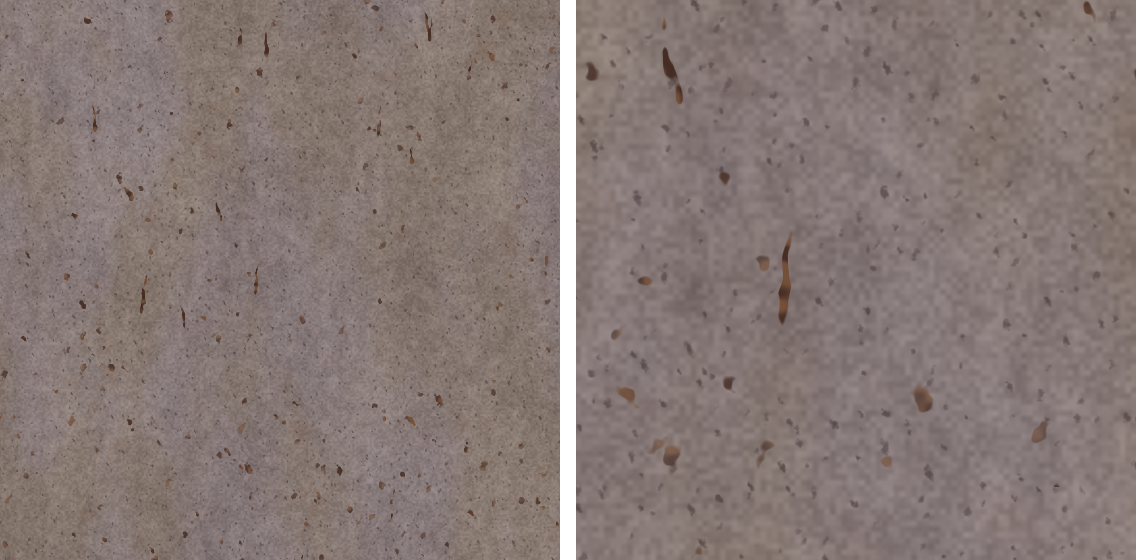
Left: the whole. Right: its middle third, enlarged.
A Shadertoy shader for this texture:

```glsl
#define WARM vec3(0.525, 0.467, 0.432)
#define COOL vec3(0.534, 0.482, 0.484)
#define RUST vec3(0.45, 0.30, 0.20)
#define DARK_PIT vec3(0.25, 0.155, 0.12)
#define PORE vec3(0.30, 0.25, 0.25)
#define PALE vec3(0.61, 0.555, 0.54)
#define GRAIN 0.085
#define MOTTLE 0.09
#define SOFTNESS 0.0012
#define PIT_DENSITY 0.40
#define STREAK_DENSITY 0.38

// Hash without sine: three values in 0..1 per lattice point
vec3 hash3(vec2 p) {
    vec3 q = fract(p.xyx * vec3(0.1031, 0.1030, 0.0973));
    q += dot(q, q.yxz + 33.33);
    return fract((q.xxy + q.yzz) * q.zyx);
}

float noise(vec2 p) {
    vec2 cell = floor(p), f = fract(p);
    f = f * f * (3.0 - 2.0 * f);
    float bottom = mix(hash3(cell).x, hash3(cell + vec2(1, 0)).x, f.x);
    float top = mix(hash3(cell + vec2(0, 1)).x, hash3(cell + vec2(1, 1)).x, f.x);
    return mix(bottom, top, f.y);
}

float fbm(vec2 p) {
    float sum = 0.0, weight = 0.533;
    for (int i = 0; i < 4; i++) {
        sum += weight * noise(p);
        p = mat2(1.6, 1.2, -1.2, 1.6) * p + 17.3;
        weight *= 0.5;
    }
    return sum;
}

// Scattered ragged spots; radius is in canvas units
float spots(vec2 uv, float cells, float radius, float density, float softness, float seed) {
    vec2 home = floor(uv * cells);
    float ragged = (noise(uv * 1.3 / radius + seed) - 0.5) * radius * 0.9;
    float mask = 0.0;
    for (int y = -1; y <= 1; y++)
    for (int x = -1; x <= 1; x++) {
        vec2 cell = home + vec2(x, y);
        vec3 place = hash3(cell + seed);
        vec3 form = hash3(cell + seed + 71.0);
        if (place.z > density) continue;
        vec2 d = uv - (cell + place.xy) / cells;
        d.x += d.y * (form.y - 0.5);
        d.y /= mix(0.9, 1.8, form.z);
        float size = radius * mix(0.4, 1.0, form.x * form.x);
        float edge = length(d) + ragged - size;
        mask = max(mask, (1.0 - smoothstep(-softness, softness, edge)) * mix(0.55, 1.0, form.y));
    }
    return mask;
}

// Upright broken runs of pits: x is the pitting, y the faint stain around it
vec2 streaks(vec2 uv, float cells, float seed) {
    vec2 home = floor(uv * cells);
    float crumbs = noise(uv * vec2(210.0, 115.0) + seed);
    vec2 result = vec2(0);
    for (int y = -1; y <= 1; y++)
    for (int x = -1; x <= 1; x++) {
        vec2 cell = home + vec2(x, y);
        vec3 place = hash3(cell + seed);
        vec3 form = hash3(cell + seed + 39.0);
        if (place.z > STREAK_DENSITY) continue;
        vec2 d = uv - (cell + place.xy) / cells;
        d.x -= d.y * (form.x - 0.5) * 0.5 + (noise(vec2(uv.y * 70.0, form.z * 90.0)) - 0.5) * 0.005;
        float halfLength = mix(0.018, 0.05, form.y);
        float along = d.y / halfLength;
        float width = mix(0.007, 0.003, smoothstep(-0.9, 0.3, along));
        float envelope = 1.0 - length(vec2(d.x / width, along));
        float pitting = smoothstep(0.50, 0.72, crumbs + envelope * 0.45 - 0.08) * smoothstep(0.0, 0.25, envelope);
        float stain = exp(-dot(d, d / vec2(0.00006, 0.0025)));
        result = max(result, vec2(pitting, stain));
    }
    return result;
}

void mainImage(out vec4 fragColor, in vec2 fragCoord) {
    vec2 uv = fragCoord / iResolution.y;

    // Warm and cool areas drawn out downwards
    float warmth = smoothstep(0.34, 0.66, fbm(uv * vec2(6.0, 2.8) + 4.7));
    vec3 color = mix(COOL, WARM, warmth);

    // Cloudy mottling, faint upright runs and fine grain
    float tone = (fbm(uv * vec2(9.0, 6.0) + 31.0) - 0.5) * MOTTLE;
    tone += (fbm(uv * 62.0 + 8.0) - 0.5) * MOTTLE;
    tone += (noise(uv * vec2(65.0, 4.0) + 50.0) - 0.5) * 0.022;
    tone += (noise(uv * 290.0) - 0.5) * GRAIN;
    color += tone;

    // Pale flecks and diffuse rust blooms
    color = mix(color, PALE, 0.32 * spots(uv, 26.0, 0.008, 0.35, 0.004, 12.0));
    float cluster = smoothstep(0.42, 0.66, fbm(uv * vec2(7.0, 5.0) + 83.0));
    float bloom = spots(uv, 16.0, 0.016, 0.3, 0.012, 27.0);
    color = mix(color, RUST, bloom * (0.06 + 0.16 * cluster * warmth));

    // Pinhole pores
    color = mix(color, PORE, 0.75 * spots(uv, 75.0, 0.0021, 0.42, SOFTNESS, 5.0));

    // Rusty pits, denser in clusters, and broken streaks
    float pits = spots(uv, 30.0, 0.0058, PIT_DENSITY * mix(0.22, 1.0, cluster), SOFTNESS, 44.0);
    vec2 streak = streaks(uv, 6.5, 61.0);
    vec3 pitColor = mix(DARK_PIT, RUST, smoothstep(0.3, 0.8, noise(uv * 130.0 + 9.0)));
    color = mix(color, PORE, streak.y * 0.10);
    color = mix(color, pitColor, max(pits * 0.9, streak.x * 0.92));

    fragColor = vec4(color, 1.0);
}
```
